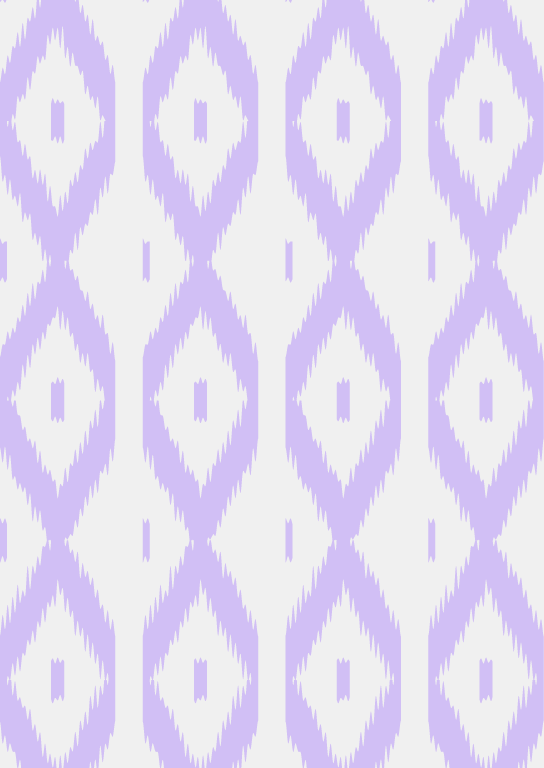
This pattern is drawn by a Shadertoy shader. Its source:

```glsl
// Lavender ikat: columns of hollow, jagged diamonds joined at narrow necks on pale cloth.

const vec3 CLOTH = vec3(0.94, 0.94, 0.94);
const vec3 DYE = vec3(0.82, 0.75, 0.96);

const vec2 REPEATS = vec2(3.81, 2.748);   // repeats across and down the canvas
const float FIRST_ROW = 0.433;            // first diamond centre, in rows from the top
const float STRIP_HALF = 0.404;           // half width of a dyed strip, in columns
const float THREADS = 57.0;               // threads per column
const float SLOPE = 0.97;                 // steepness of the diamond sides
const int SAMPLES = 4;                    // antialiasing grid per axis

// Integer hash of a thread and a seed, in 0..1
float hash(int thread, int seed) {
    uint h = uint(thread) * 1664525u ^ uint(seed) * 22695477u;
    h = (h ^ (h >> 15)) * 739391u;
    h = (h ^ (h >> 13)) * 974711u;
    return float((h ^ (h >> 16)) & 65535u) / 65535.0;
}

// Height of one thread end: neighbours alternate long and short
float threadEnd(int thread, int seed) {
    float side = (thread & 1) == 0 ? 1.0 : -1.0;
    return side * mix(0.1, 1.0, hash(thread, seed)) + 0.5 * (hash(thread, seed + 91) - 0.5);
}

// Tapered teeth along x, about -1..1
float teeth(float x, int seed) {
    float t = x * THREADS;
    int thread = int(floor(t));
    return mix(threadEnd(thread, seed), threadEnd(thread + 1, seed), smoothstep(0.0, 1.0, fract(t)));
}

// Small upright block with frayed ends
bool block(float x, float y, float halfWidth, int seed) {
    int end = y > 0.0 ? 1 : 0;
    return abs(x) < halfWidth && abs(y) < 0.068 + 0.014 * teeth(x, seed + end);
}

// True where the cloth is dyed; uv runs 0..1 from the lower left
bool dyed(vec2 uv) {
    float x = fract(uv.x * REPEATS.x) - STRIP_HALF;
    float v = (1.0 - uv.y) * REPEATS.y - FIRST_ROW;
    float row = floor(v + 0.5);
    float y = v - row;
    if (abs(x) > STRIP_HALF) return false;

    // Each row and each half of a diamond frays differently
    int seed = int(row) * 16 + (y > 0.0 ? 8 : 0) + 400;
    float outer = 0.561 - SLOPE * abs(x) + 0.044 * teeth(x, seed);
    float hole = 0.325 - SLOPE * abs(x) + 0.044 * teeth(x, seed + 1);
    bool ring = abs(y) < outer && abs(y) > hole;

    // Blocks inside the diamonds, and half blocks at the strip edge between rows
    bool heart = block(x, y, 0.046, int(row) * 16 + 1000);
    float gapRow = floor(v);
    bool edgeBlock = block(x + STRIP_HALF, v - gapRow - 0.5, 0.049, int(gapRow) * 16 + 2000);
    return ring || heart || edgeBlock;
}

// Share of one pixel covered by dye
float coverage(vec2 corner, vec2 size) {
    float sum = 0.0;
    for (int j = 0; j < SAMPLES; j++)
        for (int i = 0; i < SAMPLES; i++) {
            vec2 offset = (vec2(i, j) + 0.5) / float(SAMPLES);
            sum += dyed((corner + offset) / size) ? 1.0 : 0.0;
        }
    return sum / float(SAMPLES * SAMPLES);
}

void mainImage(out vec4 fragColor, in vec2 fragCoord) {
    float dye = coverage(fragCoord - 0.5, iResolution.xy);
    fragColor = vec4(mix(CLOTH, DYE, dye), 1.0);
}
```
